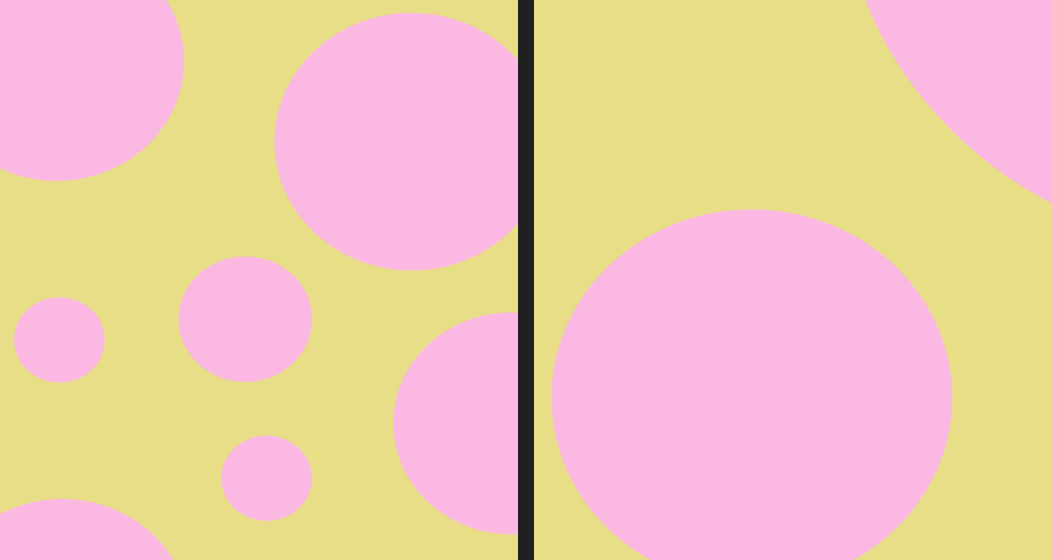
Left: the whole. Right: its middle third, enlarged.
A Shadertoy shader for this pattern:

```glsl
const vec3 STRAW = vec3(0.91, 0.87, 0.53);
const vec3 PINK = vec3(0.98, 0.72, 0.89);
const float WIDENING = 1.065; // dot width divided by dot height

// Distance to a slightly widened disc
float dotDistance(vec2 p, vec2 centre, float radius) {
    return length((p - centre) / vec2(WIDENING, 1.0)) - radius;
}

// Distance to a leaning column of dots whose two radii alternate
float dotColumn(vec2 p, vec2 start, vec2 pitch, vec2 radii, int count) {
    float nearest = 1e3;
    for (int i = 0; i < count; i++) {
        float radius = i % 2 == 0 ? radii.x : radii.y;
        nearest = min(nearest, dotDistance(p, start + float(i) * pitch, radius));
    }
    return nearest;
}

// Three staggered columns: large and small, small only, large only
float dotField(vec2 p) {
    float left = dotColumn(p, vec2(0.101, 0.891), vec2(0.005, -0.498), vec2(0.214, 0.076), 3);
    float middle = dotColumn(p, vec2(0.438, 0.430), vec2(0.038, -0.284), vec2(0.112, 0.076), 2);
    float right = dotColumn(p, vec2(0.735, 0.747), vec2(0.178, -0.503), vec2(0.230, 0.198), 2);
    return min(left, min(middle, right));
}

// Soft coverage about one pixel wide
float coverage(float distance, float pixel) {
    return 1.0 - smoothstep(-0.7 * pixel, 0.7 * pixel, distance);
}

void mainImage(out vec4 fragColor, in vec2 fragCoord) {
    vec2 p = fragCoord / iResolution.y;
    float ink = coverage(dotField(p), 1.0 / iResolution.y);
    fragColor = vec4(mix(STRAW, PINK, ink), 1.0);
}
```
